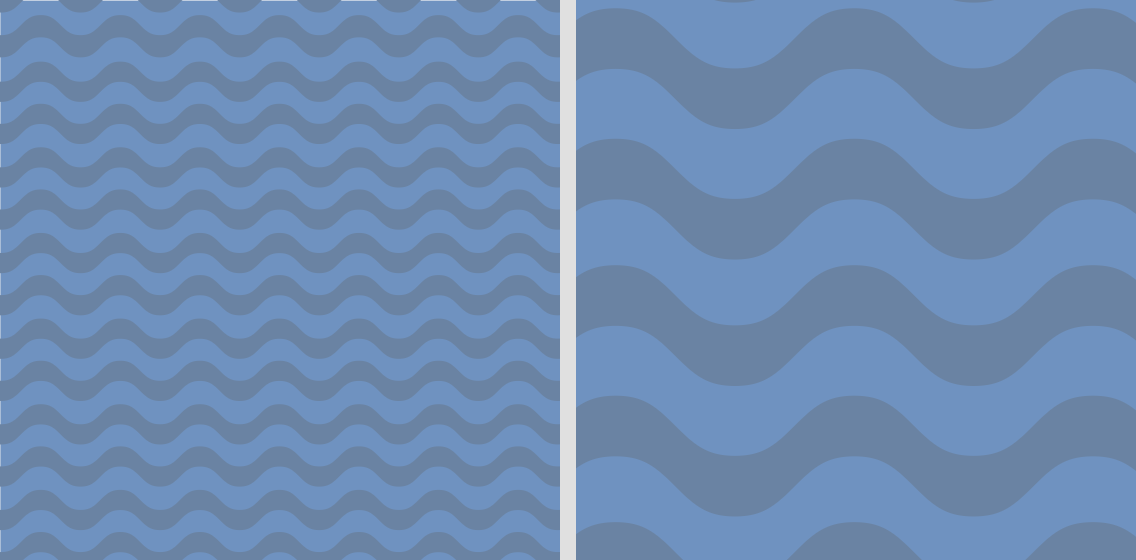
Left: the whole. Right: its middle third, enlarged.
Give the GLSL for this pattern, as a WebGL 2 fragment shader.

```glsl
#version 300 es
precision highp float;

uniform vec2 u_resolution;
out vec4 fragColor;

const vec3 LIGHT_BLUE = vec3(0.435, 0.573, 0.753);
const vec3 SLATE_BLUE = vec3(0.416, 0.514, 0.639);
const vec3 PALE_EDGE = vec3(0.88, 0.90, 0.93);

const float TAU = 6.2831853;
const float WAVELENGTH = 0.14206;
const float CREST_X = 0.0728;
const float AMPLITUDE = 0.0179;
const float FLATTENING = 0.06;     // third harmonic: rounder crests, steeper flanks

const int BAND_COUNT = 14;
const float BAND_PITCH = 0.07647;
const float BAND_THICKNESS = 0.0361;
const float FIRST_BAND_Y = -0.0256; // depth of band 0's upper midline below the top
const float ROW_JITTER = 0.0006;    // alternating offset of the bands
const float TOP_LIFT = 0.006;       // the two highest bands sit a little higher
const float TOP_THICKENING = 0.0036;
const float EDGE_WIDTH = 0.0013;

// Height of the wave, from -1 in the troughs to 1 on the crests
float wave(float x) {
    float phase = TAU * (x - CREST_X) / WAVELENGTH;
    return (cos(phase) - FLATTENING * cos(3.0 * phase)) / (1.0 - FLATTENING);
}

// Antialiased coverage of the side where dist is positive
float coverage(float dist, float pixel) {
    return clamp(dist / pixel + 0.5, 0.0, 1.0);
}

float waveBands(vec2 uv, float pixel) {
    // Depth below the top, with the wave straightened out
    float depth = 1.0 - uv.y + AMPLITUDE * wave(uv.x);
    float slope = (wave(uv.x + 0.001) - wave(uv.x - 0.001)) * AMPLITUDE / 0.002;
    float softness = pixel * sqrt(1.0 + slope * slope);

    float mask = 0.0;
    for (int i = 0; i < BAND_COUNT; i++) {
        float upper = FIRST_BAND_Y + float(i) * BAND_PITCH;
        float thickness = BAND_THICKNESS;
        if (i < 2) {
            upper -= TOP_LIFT;
            thickness += TOP_THICKENING * float(i);
        } else {
            upper += (i % 2 == 0) ? ROW_JITTER : -ROW_JITTER;
        }
        float band = coverage(depth - upper, softness)
                   - coverage(depth - upper - thickness, softness);
        mask = max(mask, band);
    }
    return mask;
}

void main() {
    vec2 uv = gl_FragCoord.xy / u_resolution;
    float pixel = 1.0 / min(u_resolution.x, u_resolution.y);

    // Ground with a thin pale rim along the top and left
    float topRim = coverage(EDGE_WIDTH - (1.0 - uv.y), pixel);
    float leftRim = 0.7 * coverage(EDGE_WIDTH - uv.x, pixel);
    vec3 color = mix(LIGHT_BLUE, PALE_EDGE, max(topRim, leftRim));

    // Wavy bands on top
    color = mix(color, SLATE_BLUE, waveBands(uv, pixel));
    fragColor = vec4(color, 1.0);
}
```
